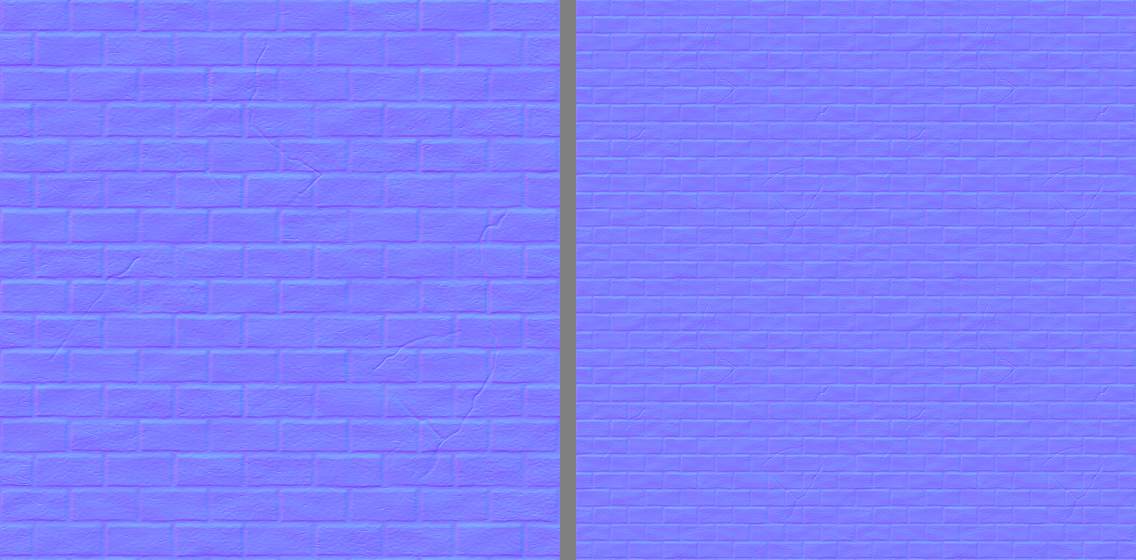
Left, the tile; right, the same tile 2 across and 2 down.
Give the GLSL for this texture map, as a Shadertoy shader.

```glsl
// Tangent-space normal map of a worn brick wall: 8 bricks across, 16 courses.
// A wrapping height field (tilted bevelled bricks, grain, chips, cracks) is
// differentiated, and its slopes are packed into red and green.

const float TAU = 6.28319;
const vec2 BRICKS = vec2(8.0, 16.0);
const vec2 JOINT_OFFSET = vec2(-0.01, 0.06);
const float BRICK_HEIGHT = 0.0009;
const float SAMPLE_STEP = 0.0006;

// Crack segments: start.xy, end.xy
const int CRACK_COUNT = 10;
const vec4 CRACKS[CRACK_COUNT] = vec4[CRACK_COUNT](
    vec4(0.475, 0.92, 0.445, 0.77), vec4(0.445, 0.77, 0.575, 0.69),
    vec4(0.575, 0.69, 0.52, 0.64),  vec4(0.255, 0.55, 0.085, 0.37),
    vec4(0.90, 0.62, 0.855, 0.56),  vec4(0.855, 0.56, 0.89, 0.35),
    vec4(0.89, 0.35, 0.76, 0.15),   vec4(0.685, 0.32, 0.79, 0.205),
    vec4(0.81, 0.42, 0.67, 0.35),   vec4(0.375, 0.70, 0.41, 0.635));

float hash(vec2 cell) {
    vec3 p = fract(cell.xyx * vec3(0.1031, 0.1030, 0.0973));
    p += dot(p, p.yzx + 33.33);
    return fract((p.x + p.y) * p.z);
}

// Wraps integer cells safely into [0, period)
vec2 wrapCell(vec2 cell, vec2 period) {
    return cell - period * floor((cell + 0.5) / period);
}

float cornerValue(vec2 cell, vec2 offset, vec2 period) {
    float angle = TAU * hash(wrapCell(cell, period));
    return dot(vec2(cos(angle), sin(angle)), offset);
}

// Gradient noise that wraps over the unit square
float noise(vec2 uv, vec2 period) {
    vec2 p = uv * period;
    vec2 i = floor(p), f = p - i;
    vec2 w = f * f * f * (f * (f * 6.0 - 15.0) + 10.0);
    vec2 e = vec2(1.0, 0.0);
    float low = mix(cornerValue(i, f, period),
                    cornerValue(i + e, f - e, period), w.x);
    float high = mix(cornerValue(i + e.yx, f - e.yx, period),
                     cornerValue(i + 1.0, f - 1.0, period), w.x);
    return mix(low, high, w.y);
}

vec2 warp(vec2 uv, vec2 period) {
    return vec2(noise(uv, period), noise(uv + vec2(0.37, 0.61), period));
}

// Returns brick coverage, height of the tilted face, and a random value
vec3 brick(vec2 uv) {
    // Courses sag slightly toward the middle of the wall
    uv.y -= 0.0018 * cos(TAU * (uv.y - 0.95));
    vec2 p = uv * BRICKS - JOINT_OFFSET;
    float row = floor(p.y);
    p.x += 0.5 * mod(row + 1.0, 2.0);
    vec2 id = wrapCell(floor(p), BRICKS);
    vec2 size = 1.0 / BRICKS;
    vec2 low = fract(p) * size;
    vec2 high = size - low;
    float random = hash(id + 17.0);
    vec2 tilt = vec2(hash(id + 71.0), hash(id + 83.0)) - 0.5;
    float face = BRICK_HEIGHT + low.y * (0.012 + 0.018 * tilt.y)
               + 0.012 * tilt.x * (low.x - 0.5 * size.x);
    low -= 0.0014 * vec2(hash(id + 31.0), hash(id + 47.0));
    high -= 0.0016 * vec2(hash(id + 59.0), random);
    // Lower edges are crisp, upper edges slope gently into the mortar
    float across = smoothstep(0.0, 0.007, low.x) * smoothstep(0.0, 0.008, high.x);
    float up = smoothstep(0.0, 0.0046, low.y) * smoothstep(0.0, 0.010, high.y);
    return vec3(across * up, face, random);
}

float segmentDistance(vec2 p, vec2 a, vec2 b) {
    vec2 ab = b - a;
    float t = clamp(dot(p - a, ab) / dot(ab, ab), 0.0, 1.0);
    return length(p - a - ab * t);
}

float crackDepth(vec2 uv) {
    vec2 p = uv + 0.022 * warp(uv, vec2(14.0)) + 0.008 * warp(uv, vec2(42.0));
    float d = 1.0;
    for (int i = 0; i < CRACK_COUNT; i++)
        d = min(d, segmentDistance(p, CRACKS[i].xy, CRACKS[i].zw));
    float strength = clamp(0.65 + noise(uv, vec2(11.0)), 0.2, 1.0);
    return strength * exp(-d * d / (0.0028 * 0.0028));
}

// Broad undulation, sharp chips, fine grain and short creases
float surface(vec2 uv, float roughness) {
    vec2 rough = uv + 0.004 * warp(uv, vec2(48.0));
    float broad = 0.0022 * noise(uv, vec2(8.0, 12.0));
    float chips = 0.0013 * noise(uv, vec2(20.0, 34.0))
                + 0.0005 * abs(noise(rough, vec2(60.0, 110.0)));
    float grain = 0.00022 * noise(uv, vec2(150.0, 230.0));
    float crease = 1.0 - smoothstep(0.0, 0.16, abs(noise(rough, vec2(46.0, 96.0))));
    float patches = smoothstep(0.05, 0.35, noise(uv, vec2(36.0, 60.0)));
    return broad + roughness * (chips + grain - 0.00027 * crease * patches);
}

float height(vec2 uv) {
    vec2 wavy = uv + 0.0026 * warp(uv, vec2(18.0)) + 0.0014 * warp(uv, vec2(64.0));
    vec3 b = brick(wavy);
    float roughness = mix(0.65, 0.7 + 0.6 * b.z, b.x);
    return b.x * b.y + surface(uv, roughness) - 0.0011 * crackDepth(uv);
}

void mainImage(out vec4 fragColor, in vec2 fragCoord) {
    vec2 uv = fragCoord / iResolution.xy;
    vec2 e = vec2(SAMPLE_STEP, 0.0);
    vec2 slope = vec2(height(uv + e) - height(uv - e),
                      height(uv + e.yx) - height(uv - e.yx)) / (2.0 * SAMPLE_STEP);
    // Red rises with the slope, green falls with it; blue stays near full
    vec3 normal = normalize(vec3(0.55 * slope.x, -slope.y, 1.0));
    normal.z = mix(1.0, normal.z, 0.35);
    fragColor = vec4(0.5 + 0.5 * normal, 1.0);
}
```
